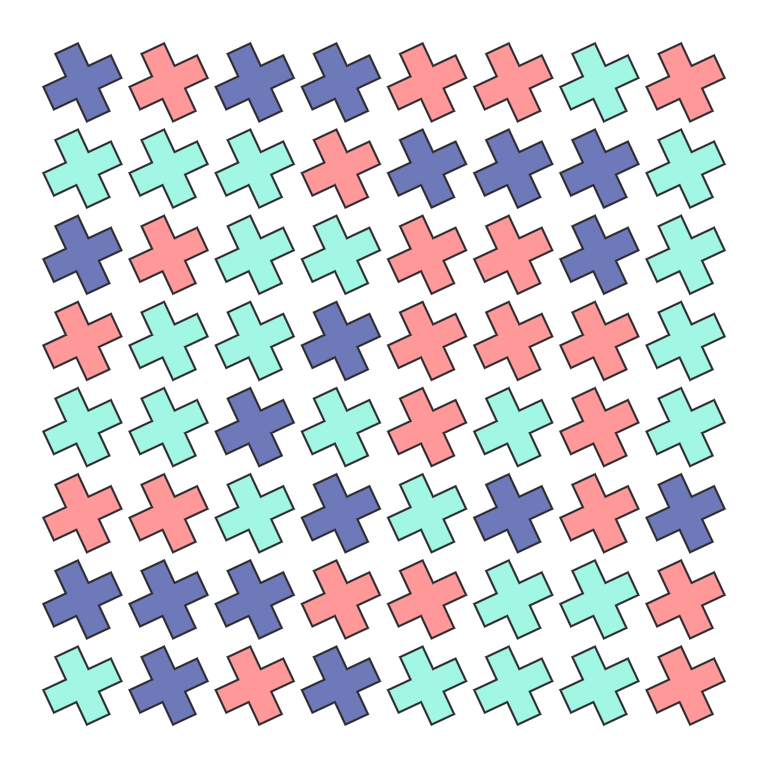
Reproduce this pattern procedurally as a Shadertoy shader.

```glsl
// An eight by eight grid of tilted, outlined plus signs in three flat colours on white.
// Each plus is a union of two boxes with mitred distance; a bijective integer hash
// shuffles the cells to share out the colours. A plain white margin makes it tile.

const int GRID = 8;
const float PITCH = 0.1122;         // spacing of cell centres
const float ARM_LENGTH = 0.0485;    // centre to arm tip
const float ARM_HALF_WIDTH = 0.0162;
const float STROKE_HALF = 0.00138;
const float TILT = radians(25.0);

const vec3 WHITE = vec3(1.0);
const vec3 INK   = vec3(0.18, 0.17, 0.19);
const vec3 BLUE  = vec3(0.43, 0.475, 0.73);
const vec3 MINT  = vec3(0.635, 0.965, 0.895);
const vec3 CORAL = vec3(1.0, 0.6, 0.6);

// Rotates the frame so that a shape drawn in it turns anticlockwise.
vec2 turn(vec2 p, float angle) {
    float c = cos(angle), s = sin(angle);
    return vec2(c * p.x + s * p.y, c * p.y - s * p.x);
}

// Box distance that keeps square corners when offset.
float mitredBox(vec2 p, vec2 halfSize) {
    vec2 d = abs(p) - halfSize;
    return max(d.x, d.y);
}

float plusDistance(vec2 p, float armLength, float halfWidth) {
    vec2 arm = vec2(armLength, halfWidth);
    return min(mitredBox(p, arm), mitredBox(p, arm.yx));
}

// Permutes 0..63, so every rank occurs exactly once.
int shuffledRank(int k) {
    for (int i = 0; i < 3; i++) {
        k = (k * 37 + 11) & 63;
        k ^= k >> 3;
    }
    return k;
}

// Shares of the 64 cells: 18 blue, 24 mint, 22 coral.
vec3 cellColour(ivec2 cell) {
    int rank = shuffledRank(cell.x + GRID * cell.y);
    return rank < 18 ? BLUE : rank < 42 ? MINT : CORAL;
}

// Smoothed coverage of the region where d is negative.
float coverage(float d, float pixel) {
    return 1.0 - smoothstep(-0.75 * pixel, 0.75 * pixel, d);
}

void mainImage(out vec4 fragColor, in vec2 fragCoord) {
    vec2 uv = fragCoord / iResolution.xy;
    float pixel = 1.0 / min(iResolution.x, iResolution.y);

    // Nearest cell of the centred grid
    vec2 fromCorner = uv - 0.5 * (1.0 - float(GRID) * PITCH);
    vec2 cell = clamp(floor(fromCorner / PITCH), 0.0, float(GRID - 1));
    vec2 local = fromCorner - (cell + 0.5) * PITCH;

    // Fill, then outline
    float d = plusDistance(turn(local, TILT), ARM_LENGTH, ARM_HALF_WIDTH);
    vec3 colour = mix(WHITE, cellColour(ivec2(cell)), coverage(d, pixel));
    colour = mix(colour, INK, coverage(abs(d) - STROKE_HALF, pixel));

    fragColor = vec4(colour, 1.0);
}
```
